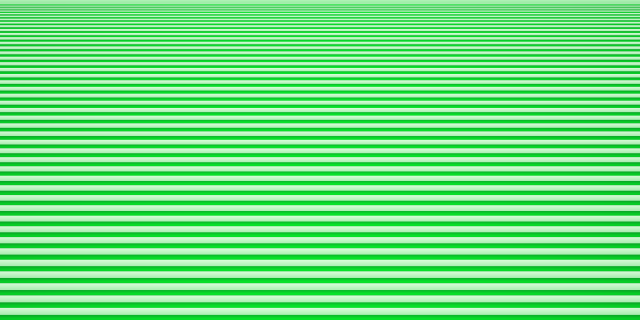
Reproduce this pattern procedurally as a Shadertoy shader.

```glsl
// Integral of a unit-period pulse that is on for the first `duty` of each period
float pulseIntegral(float x, float duty) {
    return floor(x) * duty + min(fract(x), duty);
}

// Pulse averaged over a window of the given width
float filteredPulse(float x, float duty, float width) {
    return (pulseIntegral(x + 0.5 * width, duty) - pulseIntegral(x - 0.5 * width, duty)) / width;
}

void mainImage(out vec4 fragColor, in vec2 fragCoord) {
    vec2 uv = fragCoord / iResolution.xy;
    float depth = max(1.0 - uv.y, 1e-4);

    // Fifty slats, tightening toward the top edge
    float slat = 50.0 * sqrt(depth) - 0.04;
    float footprint = 25.0 / (sqrt(depth) * iResolution.y);
    const float duty = 0.56;
    float phase = fract(slat);
    float detail = 1.0 - smoothstep(0.5, 1.2, footprint);

    // Pale bars, brightest along their upper edge
    float barShade = mix(0.5, clamp(phase / duty, 0.0, 1.0), detail);
    vec3 bar = mix(vec3(0.86, 1.0, 0.86), vec3(0.67, 0.94, 0.70), barShade);

    // Green gaps, shadowed just beneath each bar
    float gapShade = mix(0.5, clamp((phase - duty) / (1.0 - duty), 0.0, 1.0), detail);
    vec3 gap = mix(vec3(0.04, 0.71, 0.16), vec3(0.03, 0.86, 0.16), smoothstep(0.0, 0.7, gapShade));

    // Gentle darkening toward the left and right edges
    float side = abs(2.0 * uv.x - 1.0);
    gap *= 1.03 - 0.11 * side * side;
    bar *= 1.0 - 0.02 * side * side;

    vec3 color = mix(gap, bar, filteredPulse(slat, duty, footprint));

    // Pale haze where the slats converge
    color = mix(color, vec3(0.78, 0.96, 0.79), 0.7 * (1.0 - smoothstep(0.002, 0.018, depth)));
    fragColor = vec4(color, 1.0);
}
```
